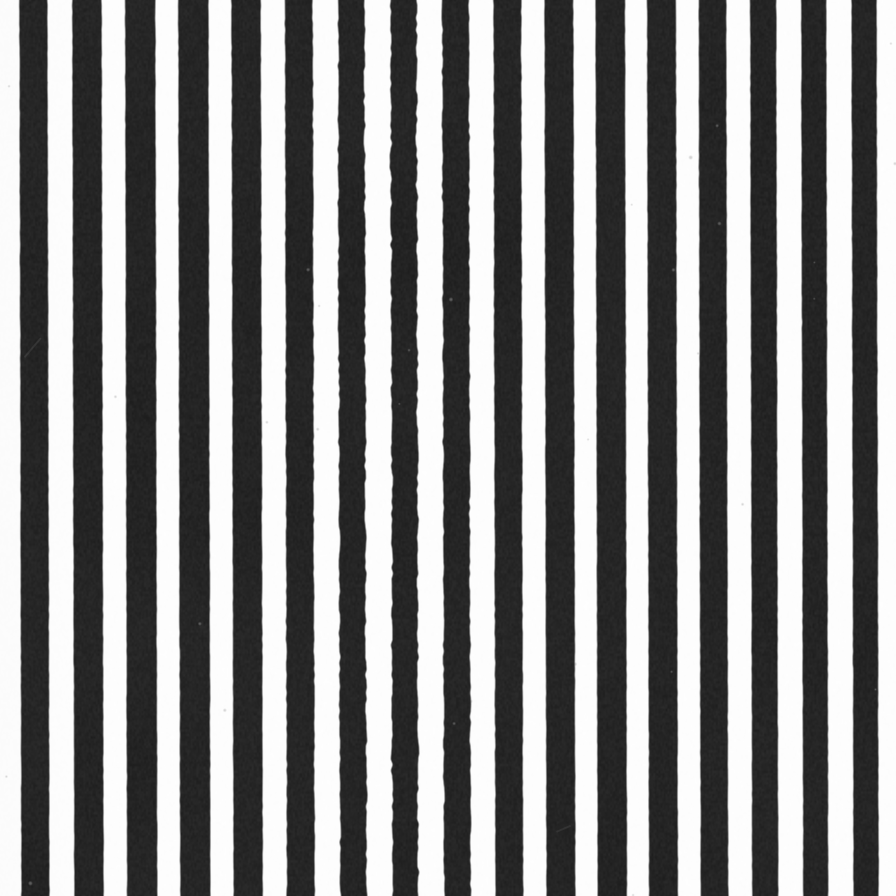
Give the GLSL for this pattern, as a Shadertoy shader.

```glsl
// Seventeen slightly uneven black ink stripes printed on white paper.

float hash(vec2 p) {
    vec3 q = fract(p.xyx * 0.1031);
    q += dot(q, q.yzx + 33.33);
    return fract((q.x + q.y) * q.z);
}

float noise(vec2 p) {
    vec2 i = floor(p), f = fract(p);
    f = f * f * (3.0 - 2.0 * f);
    return mix(mix(hash(i), hash(i + vec2(1, 0)), f.x),
               mix(hash(i + vec2(0, 1)), hash(i + vec2(1, 1)), f.x), f.y);
}

// Ragged offset of one printed edge, centred on zero
float edgeWobble(float y, float seed) {
    return 0.6 * noise(vec2(y * 150.0, seed)) + 0.4 * noise(vec2(y * 45.0, seed + 50.0)) - 0.5;
}

// Signed distance to the stripes, negative inside the ink
float stripes(vec2 uv) {
    float nearest = 1.0;
    for (int n = 0; n < 17; n++) {
        float i = float(n), k = i - 8.0;
        // Spacing bows towards the right; every stripe leans a little
        float centre = 0.5095 + 0.05794 * k - 0.000118 * k * k + 0.0023 * (0.5 - uv.y);
        // Widths swell and shrink slowly across the sheet
        float halfWidth = 0.0155 + 0.0011 * cos(0.739 * (i - 2.6)) - 0.000065 * k;
        // The stripes left of the middle are printed most roughly
        float rough = 0.0008 + 0.0026 * exp(-0.4 * (i - 6.8) * (i - 6.8));
        float x = uv.x - centre;
        float side = x < 0.0 ? 0.0 : 1.0;
        float d = abs(x) - halfWidth + rough * edgeWobble(uv.y, 2.0 * i + side);
        nearest = min(nearest, d);
    }
    return nearest;
}

// Sparse small round flecks, at most one per cell
float flecks(vec2 uv, float cells, float chance, float blur) {
    vec2 id = floor(uv * cells);
    vec2 spot = 0.2 + 0.6 * vec2(hash(id + 11.0), hash(id + 37.0));
    float radius = mix(0.0006, 0.0018, hash(id + 71.0));
    float d = length(fract(uv * cells) - spot) / cells - radius;
    return step(hash(id), chance) * (1.0 - smoothstep(-blur, blur, d));
}

// Thin faint scratch between two points
float scratch(vec2 p, vec2 a, vec2 b) {
    vec2 ab = b - a;
    float t = clamp(dot(p - a, ab) / dot(ab, ab), 0.0, 1.0);
    return 1.0 - smoothstep(0.0003, 0.0018, length(p - a - ab * t));
}

void mainImage(out vec4 fragColor, in vec2 fragCoord) {
    vec2 uv = fragCoord / iResolution.xy;
    float blur = max(0.0014, 0.75 / iResolution.y);

    // Ink with fine woven grain and soft uneven density
    float grain = noise(uv * 390.0) + noise(uv * vec2(500.0, 260.0) + 90.0) - 1.0;
    float ink = 0.143 + 0.025 * grain + 0.016 * (noise(uv * 7.0) - 0.5);
    ink += 0.22 * flecks(uv, 19.0, 0.07, blur);
    ink += 0.07 * scratch(uv, vec2(0.028, 0.602), vec2(0.045, 0.622));
    ink += 0.06 * scratch(uv, vec2(0.622, 0.072), vec2(0.636, 0.078));

    // Paper, faintly duller towards the left margin
    float paper = 0.992 - 0.006 * smoothstep(0.1, 0.0, uv.x) + 0.004 * grain;
    paper -= 0.16 * flecks(uv + 0.37, 23.0, 0.06, blur);

    float cover = 1.0 - smoothstep(-blur, blur, stripes(uv));
    fragColor = vec4(vec3(mix(paper, ink, cover)), 1.0);
}
```
